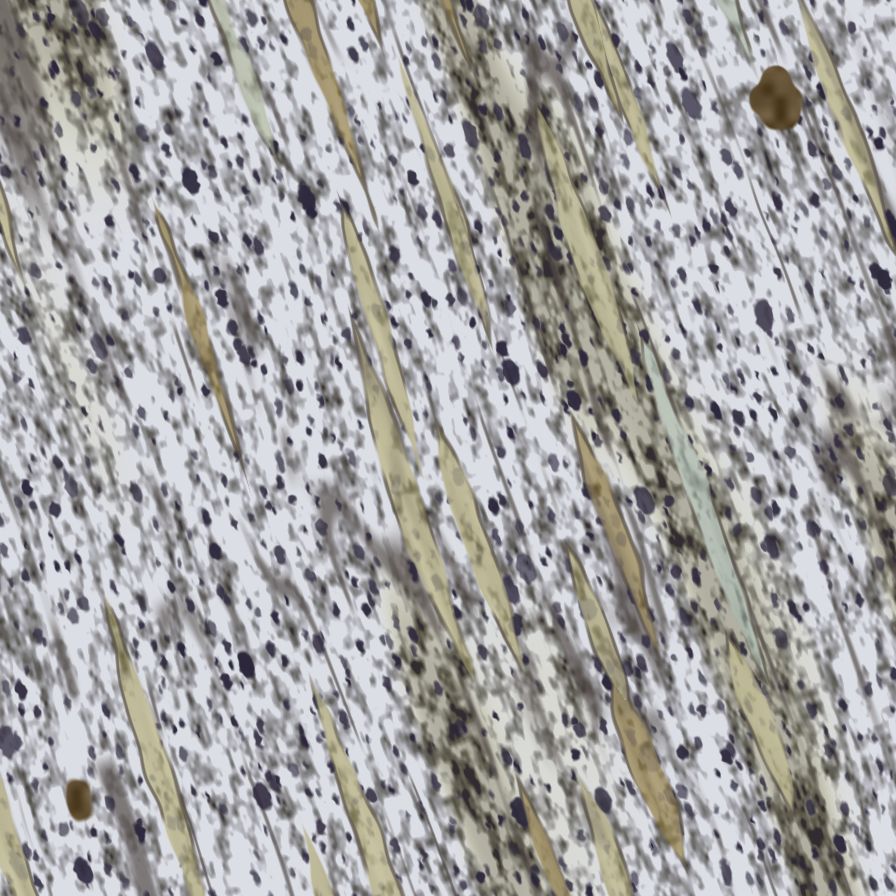
This texture is drawn by a WebGL 2 fragment shader. Its source:

```glsl
#version 300 es
precision highp float;
// Foliated schist in thin section: pale grainy matrix, tan mica lenses, dark specks and seams.

#define TILT 0.34            // foliation angle from vertical, radians
#define BEND 0.035           // waviness of the foliation
#define GRAIN_CONTRAST 1.45
#define LENS_CELLS vec2(13.0, 3.0)
#define LENS_SHARE 0.58
#define SPECK_CELLS vec2(60.0, 34.0)
#define SPECK_SHARE 0.5
#define BLOB_SHARE 0.38
#define SEAM_STRENGTH 0.7
#define SOFTNESS 0.0016

uniform vec2 u_resolution;
out vec4 fragColor;

vec3 hash3(vec2 p) {
    vec3 q = fract(p.xyx * vec3(0.1031, 0.1030, 0.0973));
    q += dot(q, q.yxz + 33.33);
    return fract((q.xxy + q.yzz) * q.zyx);
}

float noise(vec2 p) {
    vec2 i = floor(p), f = fract(p);
    f = f * f * (3.0 - 2.0 * f);
    float low = mix(hash3(i).x, hash3(i + vec2(1, 0)).x, f.x);
    float high = mix(hash3(i + vec2(0, 1)).x, hash3(i + vec2(1, 1)).x, f.x);
    return mix(low, high, f.y);
}

// Signed distance to the nearest lens (x) and its random tint value (y).
vec2 micaLens(vec2 q) {
    vec2 nearest = vec2(1.0, 0.0);
    vec2 home = floor(q * LENS_CELLS);
    float ragged = 0.006 * (noise(q * vec2(60.0, 28.0)) - 0.5);
    for (int j = -1; j <= 1; j++)
    for (int i = -1; i <= 1; i++) {
        vec2 cell = home + vec2(i, j);
        vec3 place = hash3(cell + 17.0), shape = hash3(cell + 91.0);
        if (place.z > LENS_SHARE) continue;
        vec2 d = q - (cell + 0.15 + 0.7 * place.xy) / LENS_CELLS;
        float halfLength = mix(0.10, 0.23, shape.x);
        float halfWidth = mix(0.006, 0.019, shape.y);
        float along = d.y / halfLength;
        float dist = abs(d.x) - halfWidth * (1.0 - along * along) + ragged;
        if (dist < nearest.x) nearest = vec2(dist, shape.z);
    }
    return nearest;
}

// Coverage of small dark grains stretched along the foliation.
float specks(vec2 q, vec2 cells, float share, float soft) {
    float cover = 0.0;
    vec2 home = floor(q * cells);
    vec2 rough = 0.0035 * vec2(noise(q * 190.0), noise(q * 190.0 + 40.0)) - 0.00175;
    for (int j = -1; j <= 1; j++)
    for (int i = -1; i <= 1; i++) {
        vec2 cell = home + vec2(i, j);
        vec3 place = hash3(cell + 230.0), shape = hash3(cell + 371.0);
        if (place.z > share) continue;
        vec2 d = q + rough - (cell + place.xy) / cells;
        float radius = mix(0.16, 0.36, shape.x * shape.x) / cells.y;
        float stretch = mix(1.5, 2.8, shape.y);
        float dist = length(d * vec2(stretch, 1.0)) - radius;
        float edge = 1.0 - smoothstep(-soft * stretch, soft * stretch, dist);
        cover = max(cover, edge * mix(0.6, 1.0, shape.z));
    }
    return cover;
}

// Coverage of rare large brown grains with ragged outlines.
float brownGrains(vec2 p, float soft) {
    vec2 cell = floor(p * 3.0);
    vec3 place = hash3(cell + 53.0);
    vec2 d = p - (cell + 0.25 + 0.5 * place.xy) / 3.0;
    float dist = length(d * vec2(1.2, 0.85)) - mix(0.018, 0.04, hash3(cell).y);
    dist += 0.022 * (noise(p * 45.0) - 0.5);
    return step(place.z, BLOB_SHARE) * (1.0 - smoothstep(-soft, soft, dist));
}

// Neutral ramp from dark violet through grey to cool white.
vec3 matrixColor(float tone) {
    vec3 c = mix(vec3(0.20, 0.18, 0.22), vec3(0.39, 0.38, 0.36), smoothstep(0.18, 0.38, tone));
    c = mix(c, vec3(0.54, 0.54, 0.55), smoothstep(0.36, 0.55, tone));
    c = mix(c, vec3(0.71, 0.71, 0.74), smoothstep(0.52, 0.72, tone));
    return mix(c, vec3(0.86, 0.87, 0.895), smoothstep(0.69, 0.85, tone));
}

void main() {
    vec2 p = gl_FragCoord.xy / u_resolution.y;
    float soft = max(SOFTNESS, 0.8 / u_resolution.y);

    // Foliation frame: x across the layers, y along them.
    vec2 q = vec2(dot(p, vec2(cos(TILT), sin(TILT))), dot(p, vec2(sin(TILT), -cos(TILT))));
    q.x += BEND * (noise(p * 2.6 + 5.0) - 0.5) + 0.005 * (noise(p * 13.0) - 0.5);

    // Grainy matrix, darker and stained in some bands.
    float grain = 0.45 * noise(q * vec2(135.0, 58.0)) + 0.25 * noise(q * vec2(260.0, 135.0))
                + 0.30 * noise(q * vec2(95.0, 15.0) + 70.0);
    float band = noise(q * vec2(15.0, 2.0) + 31.0);
    float tone = 0.87 - GRAIN_CONTRAST * max(0.0, grain - 0.42 + 0.10 * (band - 0.5));
    tone -= 0.16 * smoothstep(0.55, 0.9, band);
    vec3 color = matrixColor(tone);
    color *= mix(vec3(1.0), vec3(0.97, 0.96, 0.85), smoothstep(0.5, 0.8, band));

    // Mica lenses: tan, some ochre, some pale green, with broken dark rims.
    vec2 lens = micaLens(q);
    vec3 tint = mix(vec3(0.73, 0.71, 0.57), vec3(0.63, 0.57, 0.41), smoothstep(0.7, 0.85, lens.y));
    tint = mix(vec3(0.71, 0.75, 0.71), tint, smoothstep(0.12, 0.25, lens.y));
    tint += 0.10 * (noise(q * vec2(110.0, 9.0)) - 0.5) - 0.75 * max(0.0, grain - 0.54);
    float inside = 1.0 - smoothstep(-soft, soft, lens.x);
    color = mix(color, tint, 0.92 * inside);
    float rim = 1.0 - smoothstep(0.0006, 0.0006 + 1.6 * soft, abs(lens.x));
    color = mix(color, vec3(0.35, 0.32, 0.28), 0.75 * rim * smoothstep(0.3, 0.7, noise(q * vec2(50.0, 22.0))));

    // Thin dark seams following the layers.
    float contour = abs(noise(q * vec2(24.0, 2.2) + 9.0) - 0.5);
    float seam = 1.0 - smoothstep(0.01, 0.075, contour);
    seam *= smoothstep(0.35, 0.7, noise(q * vec2(40.0, 14.0) + 3.0)) * (1.0 - 0.6 * inside);
    color = mix(color, vec3(0.33, 0.30, 0.29), SEAM_STRENGTH * seam);

    // Opaque grains at two sizes, then the brown ones.
    float dark = specks(q, SPECK_CELLS, SPECK_SHARE, soft);
    dark = max(dark, specks(q + 7.0, SPECK_CELLS * 0.55, 0.16, soft));
    color = mix(color, vec3(0.17, 0.15, 0.23), dark * (1.0 - 0.75 * inside));
    vec3 brown = vec3(0.36, 0.29, 0.18) + 0.22 * (noise(p * 70.0) - 0.5);
    color = mix(color, brown, brownGrains(p, 2.0 * soft));

    fragColor = vec4(color, 1.0);
}
```
